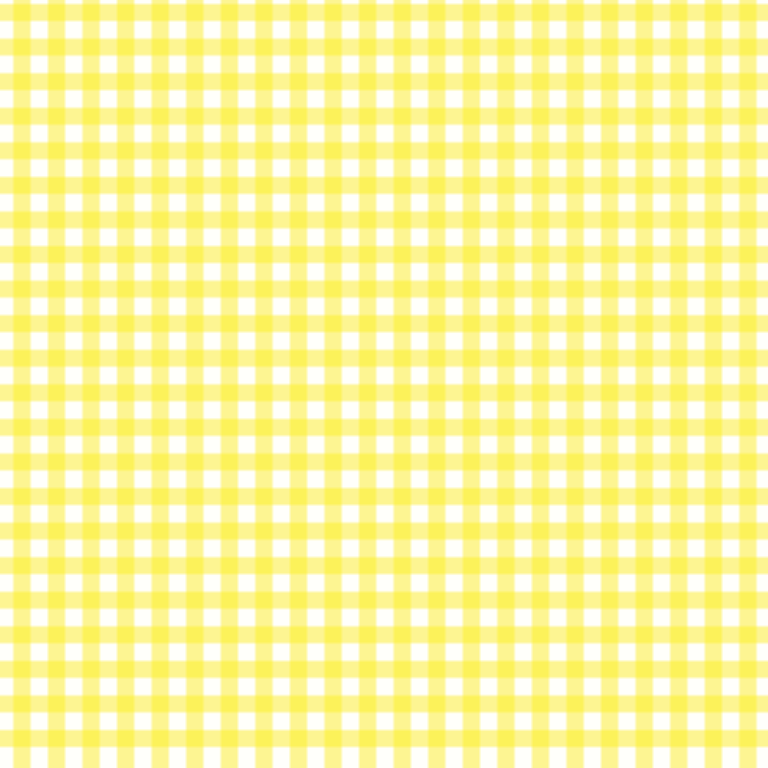
A WebGL 1 fragment shader for this pattern:

```glsl
precision highp float;

uniform vec2 u_resolution;

const float REPEATS = 22.215;                  // checks across the canvas
const vec2 STRIPE_CENTER = vec2(0.635, 0.853); // first stripe centers, in repeats
const vec2 STRIPE_WIDTH = vec2(0.498, 0.488);  // stripe widths, in repeats
const float MIN_SOFTNESS = 0.0038;             // edge blur, in canvas units
const float PLAIN_HEM = 0.006;                 // height of the unstriped lower border

const vec3 GROUND = vec3(1.0, 1.0, 0.985);
const vec3 SINGLE_STRIPE = vec3(0.992, 0.96, 0.572);
const vec3 CROSSING = vec3(0.99, 0.95, 0.352);

// Coverage of the vertical (x) and horizontal (y) stripes
vec2 stripeCoverage(vec2 cell, float softness) {
  vec2 fromCenter = abs(fract(cell - STRIPE_CENTER + 0.5) - 0.5);
  vec2 edge = fromCenter - 0.5 * STRIPE_WIDTH;
  return clamp(0.5 - edge / softness, 0.0, 1.0);
}

void main() {
  float canvasSize = min(u_resolution.x, u_resolution.y);
  vec2 uv = gl_FragCoord.xy / canvasSize;
  float blur = max(MIN_SOFTNESS, 1.0 / canvasSize);

  vec2 stripes = stripeCoverage(uv * REPEATS, blur * REPEATS);
  stripes.y *= smoothstep(PLAIN_HEM, PLAIN_HEM + blur, uv.y);

  // Translucent bands deepen where they cross
  vec3 betweenRows = mix(GROUND, SINGLE_STRIPE, stripes.x);
  vec3 alongRow = mix(SINGLE_STRIPE, CROSSING, stripes.x);
  gl_FragColor = vec4(mix(betweenRows, alongRow, stripes.y), 1.0);
}
```
